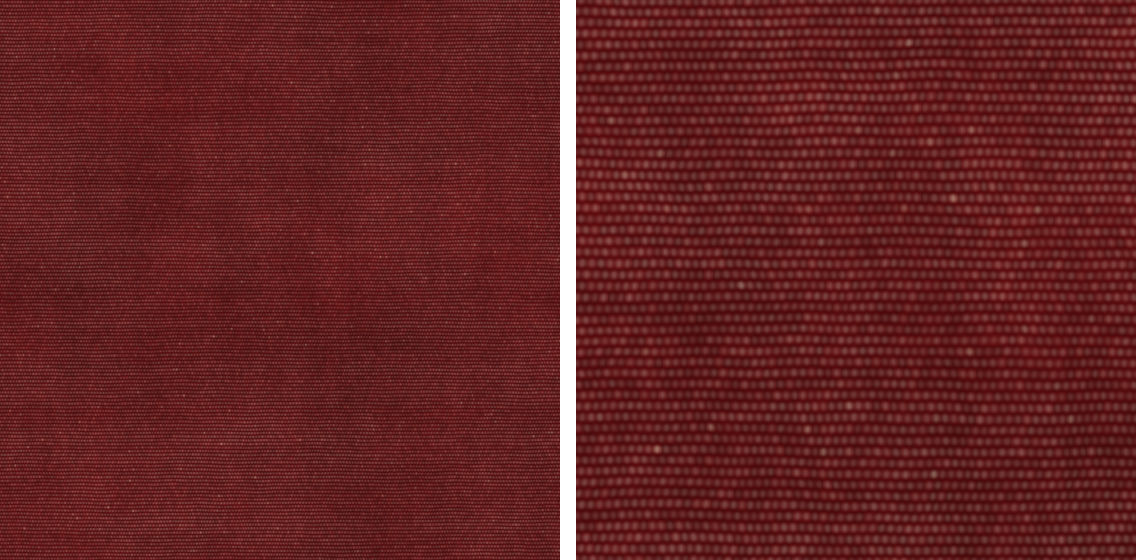
Left: the whole. Right: its middle third, enlarged.
Write a Shadertoy shader that draws this texture.

```glsl
// Fine red canvas cloth: rows of dull rose thread beads over a deep red ground.
// Beads are staggered on alternate rows; periodic gradient noise bends the
// threads and shifts tone and contrast, and hashes vary each row and bead.

const vec2  THREADS      = vec2(190.0, 152.0);    // beads across, rows down
const vec3  GROUND_COLOR = vec3(0.328, 0.040, 0.048);
const vec3  BEAD_COLOR   = vec3(0.468, 0.245, 0.232);
const vec3  FLECK_COLOR  = vec3(0.540, 0.350, 0.310);
const float BEAD_HALF    = 0.29;    // half height of a bead, in rows
const float EDGE_SOFT    = 0.23;    // softness of its edge, in rows
const float GAP_DEPTH    = 0.54;    // darkening between neighbouring beads
const float BEAD_VARY    = 0.40;    // coverage spread between beads
const float ROW_VARY     = 0.14;    // coverage spread between rows
const float GRAIN        = 0.17;    // brightness spread between crossings
const float FLECK_SHARE  = 0.012;   // share of beads with a pale fibre
const float BEND         = 0.50;    // thread displacement, in threads
const float TONE_VARY    = 0.115;   // broad light and dark patches
const float WEAR_VARY    = 0.28;    // broad changes of bead strength
const int   SAMPLES      = 3;       // antialiasing samples per axis
const float TAU          = 6.2831853;

// Integer hash, from 0 to 1
float hash(vec2 p) {
    uvec2 q = uvec2(ivec2(p) + 4096) * uvec2(1597u, 3813u);
    uint n = (q.x ^ (q.y << 7)) * 747796u + 28913u;
    n = (n ^ (n >> 15)) * 277803u;
    n = (n ^ (n >> 13)) * 668265u;
    return float((n ^ (n >> 16)) & 65535u) / 65535.0;
}

float cornerSlope(vec2 cell, vec2 offset, vec2 period) {
    float angle = TAU * hash(mod(cell, period));
    return dot(vec2(cos(angle), sin(angle)), offset);
}

// Gradient noise that repeats after the given whole number of cells
float gradientNoise(vec2 uv, vec2 period, float seed) {
    vec2 p = uv * period + seed;
    vec2 c = floor(p), f = p - c;
    vec2 w = f * f * f * (f * (f * 6.0 - 15.0) + 10.0);
    vec2 e = vec2(1.0, 0.0);
    float low  = mix(cornerSlope(c, f, period),
                     cornerSlope(c + e.xy, f - e.xy, period), w.x);
    float high = mix(cornerSlope(c + e.yx, f - e.yx, period),
                     cornerSlope(c + e.xx, f - e.xx, period), w.x);
    return mix(low, high, w.y);
}

// Colour of the weave at a position measured in threads
vec3 weave(vec2 thread, float strength) {
    float row = floor(thread.y);
    float rowId = mod(row, THREADS.y);
    float along = thread.x + 0.5 * mod(row, 2.0);
    vec2 cell = vec2(mod(floor(along), THREADS.x), rowId);
    float tint = hash(cell) - 0.5;
    float rowTint = hash(vec2(701.0, rowId)) - 0.5;

    // Rounded bead: a soft horizontal band, pinched at its ends
    float crown = 0.5 - 0.5 * cos(TAU * fract(along));
    float halfHeight = BEAD_HALF * (0.91 + 0.18 * crown + 0.1 * rowTint);
    float band = 1.0 - smoothstep(halfHeight - EDGE_SOFT, halfHeight + EDGE_SOFT,
                                  abs(thread.y - row - 0.5));
    float cover = strength + BEAD_VARY * tint + ROW_VARY * rowTint;
    float bead = band * mix(1.0 - GAP_DEPTH, 1.0, crown) * cover;

    // Rare pale fibres on single beads, and uneven dye on every crossing
    float fleck = step(1.0 - FLECK_SHARE, hash(cell + vec2(311.0, 97.0)));
    float dye = 1.0 + GRAIN * (hash(cell + vec2(53.0, 409.0)) - 0.5);
    return dye * mix(GROUND_COLOR, mix(BEAD_COLOR, FLECK_COLOR, fleck), bead);
}

void mainImage(out vec4 fragColor, in vec2 fragCoord) {
    vec2 uv = fragCoord / iResolution.xy;

    // Slow bends of the threads
    vec2 bend = BEND * vec2(
        gradientNoise(uv, vec2(9.0, 14.0), 3.0) + gradientNoise(uv, vec2(25.0, 40.0), 8.0),
        gradientNoise(uv, vec2(4.0, 8.0), 5.0) + 0.4 * gradientNoise(uv, vec2(24.0, 20.0), 1.0));

    // Broad patches and faint streaks along both thread directions
    float tone = gradientNoise(uv, vec2(4.0, 4.0), 2.0)
               + 0.6 * gradientNoise(uv, vec2(11.0, 9.0), 7.0)
               + 0.6 * gradientNoise(uv, vec2(26.0, 4.0), 6.0)
               + 0.5 * gradientNoise(uv, vec2(5.0, 36.0), 4.0);
    float strength = 1.0 + WEAR_VARY * (gradientNoise(uv, vec2(5.0, 3.0), 9.0)
                                      + 0.7 * gradientNoise(uv, vec2(18.0, 14.0), 11.0));

    // Average the weave over the pixel
    vec3 color = vec3(0.0);
    for (int j = 0; j < SAMPLES; j++)
        for (int i = 0; i < SAMPLES; i++) {
            vec2 shift = (vec2(i, j) + 0.5) / float(SAMPLES) - 0.5;
            color += weave((uv + shift / iResolution.xy) * THREADS + bend, strength);
        }
    color /= float(SAMPLES * SAMPLES);
    fragColor = vec4(color * (1.0 + TONE_VARY * tone), 1.0);
}
```
